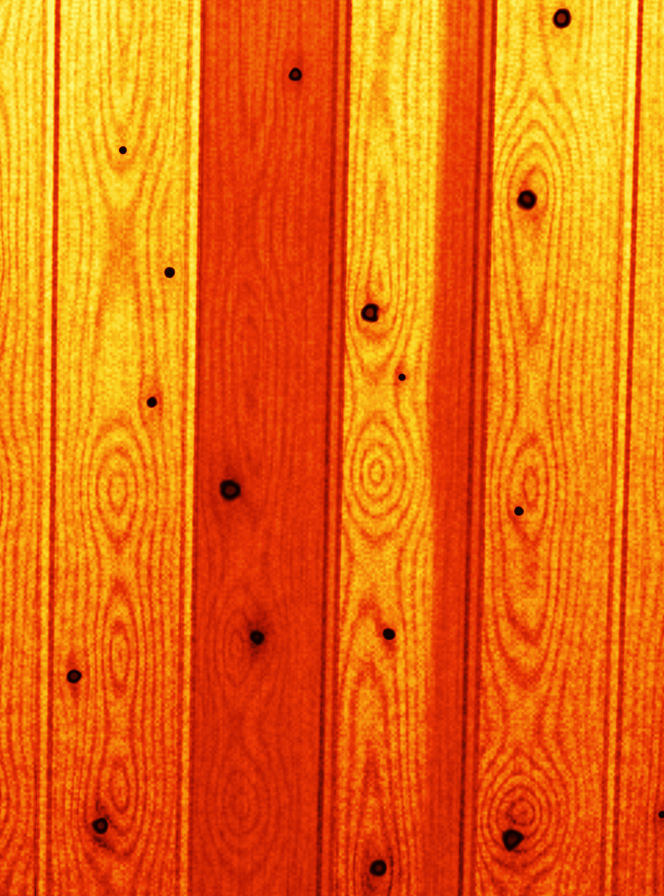
Reproduce this texture procedurally as a Shadertoy shader.

```glsl
// Knotty pine panelling: leaning tongue-and-groove boards with a bead at each joint.
// Arched grain comes from ring distances around a wavering pith; hashed knots push it
// aside. Every part shifts one tone value, which a colour ramp turns into stain.

const vec3 RAMP[6] = vec3[6](
    vec3(0.27, 0.03, 0.01), vec3(0.71, 0.09, 0.01), vec3(0.91, 0.20, 0.02),
    vec3(0.96, 0.52, 0.04), vec3(0.98, 0.81, 0.11), vec3(0.99, 0.96, 0.45));

// Boards, counted from the one cut by the left border
const int BOARDS = 6;
const float HEART_START[6] = float[6](2.0, 2.0, -1.0, 0.63, 2.0, 2.0);
const float PITH[6] = float[6](0.50, 0.46, 0.35, 0.25, 0.31, 0.55);
const vec2 FIRST_JOINT = vec2(0.073, 0.087);  // at bottom, at top
const vec2 BOARD_WIDTH = vec2(0.213, 0.2195); // at bottom, at top
const float BEAD = 0.91;
const float GROOVE_WIDTH = 0.030;

// Tones on the ramp, bottom and top
const vec2 SAP_TONE = vec2(2.35, 4.55);
const vec2 HEART_TONE = vec2(1.65, 2.15);

const float RINGS = 15.0;
const float RING_DEPTH = 0.95;
const float SPECKLE = 0.95;
const float SPECKLE_SCALE = 240.0;
const int KNOTS = 5;
const float KNOT_CHANCE = 0.85;
const vec2 KNOT_RADIUS = vec2(0.006, 0.020);

float hash(vec2 p) {
    return fract(sin(dot(p, vec2(127.1, 311.7))) * 43758.5453);
}

float noise(vec2 p) {
    vec2 i = floor(p), f = fract(p);
    f = f * f * (3.0 - 2.0 * f);
    return mix(mix(hash(i), hash(i + vec2(1, 0)), f.x),
               mix(hash(i + vec2(0, 1)), hash(i + vec2(1, 1)), f.x), f.y);
}

float lineMask(float d, float width) {
    return 1.0 - smoothstep(0.2 * width, width, abs(d));
}

vec3 stain(float tone) {
    vec3 c = RAMP[0];
    for (int i = 1; i < 6; i++)
        c = mix(c, RAMP[i], clamp(tone - float(i - 1), 0.0, 1.0));
    return c;
}

// Dark late-wood lines: closed loops and arches around the pith
float grain(float x, float y, float pith, float seed) {
    float wander = 0.06 * (noise(vec2(y * 3.0, seed + 9.0)) - 0.5);
    float across = x - pith - wander;
    float depth = 0.62 * (noise(vec2(y * 4.0, seed)) - 0.5);
    float radius = length(vec2(across, depth));
    radius += 0.05 * noise(vec2(x * 7.0 + seed, y * 5.0));
    float ring = 0.5 + 0.5 * sin(6.2832 * RINGS * radius);
    float fade = mix(1.0, 0.4, smoothstep(0.12, 0.5, abs(across)));
    return ring * ring * fade;
}

void mainImage(out vec4 fragColor, in vec2 fragCoord) {
    vec2 p = fragCoord / iResolution.x;
    float height = iResolution.y / iResolution.x;
    float rise = p.y / height;

    // Board coordinates
    float width = mix(BOARD_WIDTH.x, BOARD_WIDTH.y, rise);
    float s = (p.x - mix(FIRST_JOINT.x, FIRST_JOINT.y, rise)) / width + 1.0;
    float id = clamp(floor(s), 0.0, float(BOARDS - 1));
    float x = s - id;
    int board = int(id);
    float seed = id * 17.0 + 3.0;

    // Knots: bent grain, smoky halo and a charred core
    float bent = x, halo = 0.0, core = 0.0;
    for (int k = 0; k < KNOTS; k++) {
        vec2 key = vec2(seed, float(k) * 5.3 + 1.7);
        if (hash(key) > KNOT_CHANCE) continue;
        float size = hash(key + 2.3);
        float r = mix(KNOT_RADIUS.x, KNOT_RADIUS.y, size * size);
        vec2 at = vec2(mix(0.12, 0.86, hash(key + 4.1)) * width,
                       (float(k) + mix(0.1, 0.9, hash(key + 6.7))) / float(KNOTS) * height);
        vec2 d = vec2(x * width, p.y) - at;
        vec2 e = d / (r * vec2(2.2, 4.0));
        bent -= 0.75 * d.x / width * exp(-dot(e, e));
        halo += exp(-dot(e, e) * 1.4) * mix(0.7, 1.4, hash(key + 8.9));
        float q = length(d) / r + 0.4 * (noise(p * 90.0) - 0.5);
        float eye = 0.5 * step(0.5, size) * (1.0 - smoothstep(0.2, 0.6, q));
        core = max(core, (1.0 - smoothstep(0.65, 1.15, q)) * (1.0 - eye));
    }

    // Sapwood and heartwood, both paler towards the top
    float edge = HEART_START[board] + 0.08 * (noise(vec2(p.y * 4.0, seed)) - 0.5);
    float heart = smoothstep(-0.06, 0.06, x - edge);
    float sap = mix(SAP_TONE.x, SAP_TONE.y, rise);
    float red = mix(HEART_TONE.x, HEART_TONE.y, rise) + 0.4 * smoothstep(0.75, 1.0, rise);
    float tone = mix(sap, red, heart);
    tone += 0.7 * (noise(vec2(s * 1.7, p.y * 2.5)) - 0.5) * mix(1.0, 0.5, heart);

    // Grain and fibres
    float depth = RING_DEPTH * mix(1.0, 0.4, heart);
    tone -= depth * grain(bent, p.y, PITH[board], seed) * step(x, BEAD);
    tone += 0.4 * (noise(vec2(bent * 55.0 + seed, p.y * 6.0)) - 0.5);
    tone -= halo;

    // Joint groove, bead line and the light along the bead
    float joint = lineMask(min(x, 1.0 - x), GROOVE_WIDTH);
    tone += 0.4 * lineMask(x - 0.955, 0.03);
    tone -= 1.0 * lineMask(x - BEAD, GROOVE_WIDTH);
    tone = mix(tone, 0.9, 0.8 * joint);

    // Stain speckle, then charring
    float speck = noise(p * SPECKLE_SCALE) + 0.5 * noise(p * SPECKLE_SCALE * 0.4) - 0.75;
    tone += SPECKLE * speck * mix(1.0, 0.55, heart);
    tone = mix(tone, 0.0, core);
    fragColor = vec4(stain(tone) * (1.0 - 0.75 * core), 1.0);
}
```
